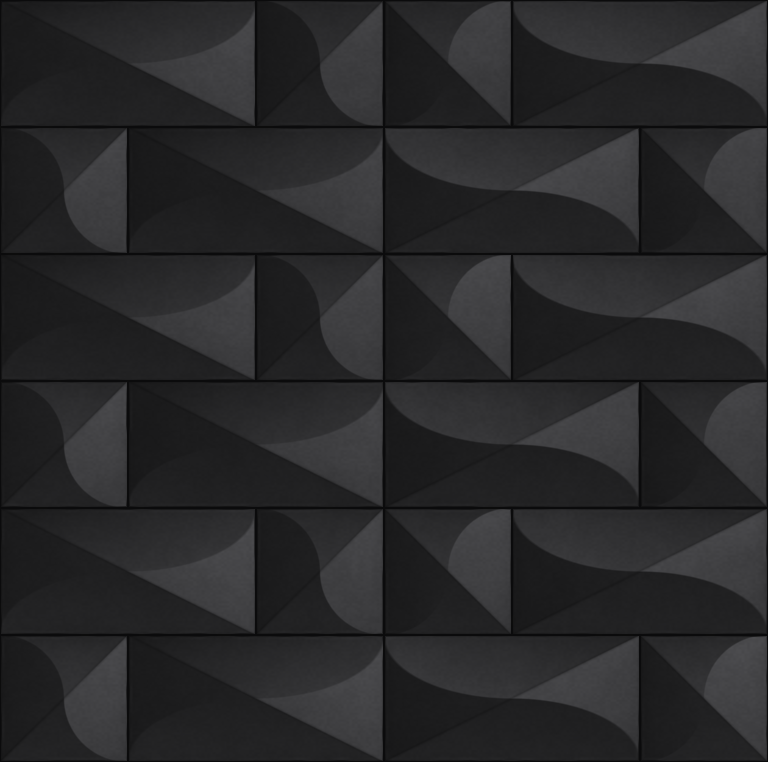
Reproduce this pattern procedurally as a Shadertoy shader.

```glsl
const float UNITS = 6.0;              // grid units across and down
const float JOINT_HALF = 0.010;       // half joint width, in units
const float CREASE_WIDTH = 0.012;
const float TOP_SHADE = 0.180;
const float RIGHT_SHADE = 0.252;
const float LEFT_SHADE = 0.112;
const float BOTTOM_SHADE = 0.128;
const float JOINT_SHADE = 0.045;
const float TILE_VARIATION = 0.10;
const float MOTTLE = 0.09;
const float GRAIN = 0.07;
const vec3 TINT = vec3(0.990, 0.990, 1.025);

float hash(vec2 p) {
    vec3 q = fract(p.xyx * 0.1031);
    q += dot(q, q.yzx + 33.33);
    return fract((q.x + q.y) * q.z);
}

float noise(vec2 p) {
    vec2 i = floor(p), f = fract(p);
    f = f * f * (3.0 - 2.0 * f);
    return mix(mix(hash(i), hash(i + vec2(1, 0)), f.x),
               mix(hash(i + vec2(0, 1)), hash(i + vec2(1, 1)), f.x), f.y);
}

// Two quarter arcs joined at the centre, falling from upper left to lower right
float ogee(vec2 q) {
    float s = q.x < 0.0 ? -1.0 : 1.0;
    return s * (length(s * q + vec2(0.0, 0.5)) - 0.5);
}

void mainImage(out vec4 fragColor, in vec2 fragCoord) {
    vec2 grid = fragCoord / iResolution.xy * UNITS;
    float pixel = UNITS / min(iResolution.x, iResolution.y);

    // Fold the halves together, then find the square or wide tile in the row
    float row = floor(grid.y);
    bool rightHalf = grid.x > 0.5 * UNITS;
    float x = rightHalf ? UNITS - grid.x : grid.x;
    bool squareFirst = mod(row, 2.0) < 0.5;
    bool wide = squareFirst ? x > 1.0 : x < 2.0;
    float start = squareFirst ? (wide ? 1.0 : 0.0) : (wide ? 0.0 : 2.0);
    vec2 size = vec2(wide ? 2.0 : 1.0, 1.0);
    vec2 q = vec2((x - start) / size.x, fract(grid.y)) - 0.5;
    if (wide) q.x = -q.x;

    // Screen orientation keeps the light on the right of every tile
    bool mirrored = wide != rightHalf;
    vec2 s = vec2(mirrored ? -q.x : q.x, q.y);
    float lean = wide ? (rightHalf ? -0.05 : 0.07) : 0.0;

    // Facet shades
    float top = TOP_SHADE - 0.10 * (s.y - 0.24) + lean * s.x;
    if (wide) top += rightHalf ? 0.010 : -0.018;
    float right = RIGHT_SHADE + 1.2 * lean * (s.x - 0.3) + 0.06 * s.y;
    float left = LEFT_SHADE + 0.04 * (s.x + 0.25);
    float bottom = BOTTOM_SHADE - 0.04 * (s.y + 0.25);

    // Diagonal and curve divide the tile into four facets
    float diagonal = (q.y - q.x) * (wide ? 0.894 : 0.707);
    float curve = ogee(wide ? q : q.yx);
    float aboveDiagonal = smoothstep(-pixel, pixel, diagonal);
    float aboveCurve = smoothstep(-pixel, pixel, curve);
    float upperSide = mirrored ? right : left;
    float lowerSide = mirrored ? left : right;
    float shade = mix(mix(bottom, lowerSide, aboveCurve),
                      mix(upperSide, top, aboveCurve), aboveDiagonal);

    // Crease along the diagonal
    float creaseWidth = max(CREASE_WIDTH, pixel);
    shade *= 1.0 - 0.16 * exp(-pow(diagonal / creaseWidth, 2.0));

    // Tile tone, mottling and fine grain
    vec2 tileId = vec2(start + (rightHalf ? 7.0 : 0.0), row);
    shade *= 1.0 + TILE_VARIATION * (hash(tileId + 11.0) - 0.5);
    float cloud = 0.6 * noise(grid * 5.0) + 0.4 * noise(grid * 17.0 + 40.0);
    shade *= 1.0 + MOTTLE * (cloud - 0.5);
    shade *= 1.0 + GRAIN * (noise(grid * vec2(46.0, 58.0)) - 0.5);

    // Worn bevel and dark joint
    vec2 inset = size * (0.5 - abs(q));
    float edge = min(inset.x, inset.y);
    float wear = noise(grid * 9.0 + 80.0);
    shade += 0.025 * wear * exp(-pow((edge - 0.025) / 0.012, 2.0));
    shade *= 1.0 - 0.18 * exp(-edge / 0.03);
    float jointHalf = JOINT_HALF * (0.75 + 0.5 * wear);
    shade = mix(JOINT_SHADE, shade, smoothstep(-0.6 * pixel, 0.6 * pixel, edge - jointHalf));

    fragColor = vec4(shade * TINT, 1.0);
}
```
